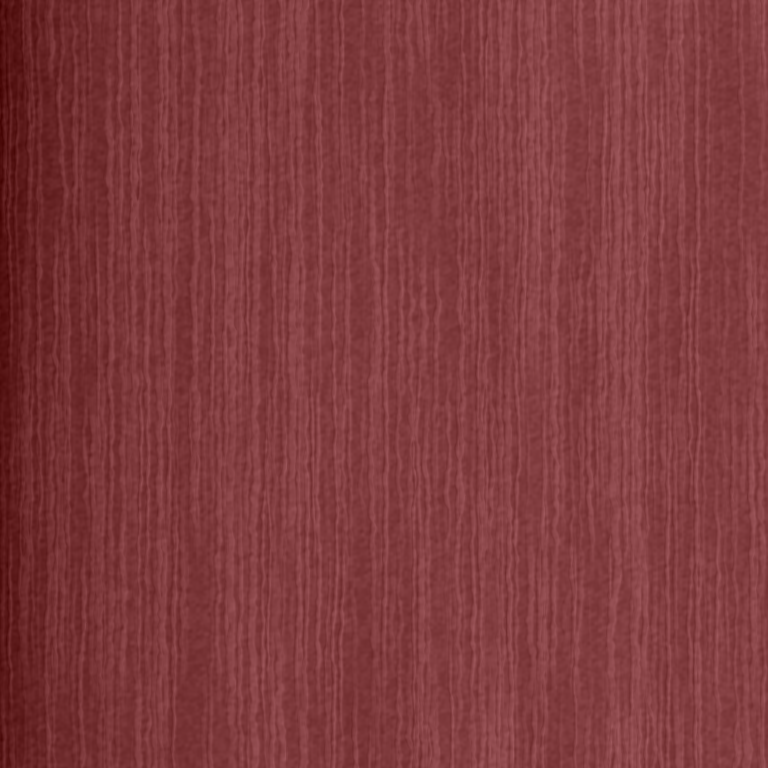
Write a WebGL 2 fragment shader that draws this texture.

```glsl
#version 300 es
precision highp float;
// Dark red woven wall covering with ragged vertical threads and a shaded left edge.

uniform vec2 u_resolution;
out vec4 fragColor;

float hash(vec2 p) {
    vec3 q = fract(p.xyx * vec3(0.1031, 0.1030, 0.0973));
    q += dot(q, q.yzx + 33.33);
    return fract((q.x + q.y) * q.z);
}

float noise(vec2 p) {
    vec2 cell = floor(p);
    vec2 f = fract(p);
    f = f * f * (3.0 - 2.0 * f);
    return mix(mix(hash(cell), hash(cell + vec2(1, 0)), f.x),
               mix(hash(cell + vec2(0, 1)), hash(cell + vec2(1, 1)), f.x), f.y);
}

// Raised threads: columns of several pitches, broken and frayed along their length
float threads(vec2 p) {
    float height = 0.0;
    for (int i = 0; i < 3; i++) {
        float layer = float(i);
        float x = p.x * (64.0 + 21.0 * layer) + 0.5 * noise(vec2(p.x * 9.0, p.y * 7.0 + layer * 31.0));
        float column = floor(x);
        float seed = column * 13.0 + layer * 211.0;
        float wobble = 0.32 * (noise(vec2(seed, p.y * 48.0)) - 0.5)
                     + 0.25 * (noise(vec2(seed + 5.0, p.y * 11.0)) - 0.5);
        float fray = 0.2 * (noise(p * vec2(150.0, 125.0) + layer * 40.0) - 0.5);
        float width = 0.13 + 0.16 * hash(vec2(seed, 3.0)) + fray;
        float ridge = 1.0 - smoothstep(width - 0.14, width + 0.16, abs(fract(x) - 0.5 + wobble));
        float presence = 0.65 * noise(vec2(seed + 2.0, p.y * 5.0)) + 0.35 * hash(vec2(seed, 8.0));
        height = max(height, ridge * smoothstep(0.38, 0.78, presence));
    }
    return height;
}

// Short slanted stitches between the threads
float stitches(vec2 p) {
    float slanted = noise(vec2(p.x * 150.0 + p.y * 50.0, p.y * 165.0 - p.x * 70.0));
    return 0.65 * slanted + 0.35 * noise(p * vec2(210.0, 240.0) + 17.0);
}

float relief(vec2 p) {
    return threads(p) + 0.45 * stitches(p);
}

void main() {
    vec2 p = gl_FragCoord.xy / u_resolution;

    // Surface height, lit from the upper left
    float height = threads(p);
    float slope = relief(p + vec2(0.0016, -0.0010)) - relief(p - vec2(0.0016, -0.0010));
    float bands = noise(vec2(p.x * 17.0, p.y * 2.0)) - 0.5;

    float tone = 0.56 + 0.26 * height - 0.15 * slope
               + 0.30 * (stitches(p) - 0.5) + 0.10 * bands;

    // Shade falling off from the left edge, deepest at the top
    tone -= mix(0.8, 1.2, p.y) * (0.52 * exp(-p.x * 15.0) + 0.20 * exp(-p.x * 4.5));
    tone += 0.04 * smoothstep(0.3, 0.9, p.x);

    vec3 color = mix(vec3(0.35, 0.09, 0.09), vec3(0.60, 0.325, 0.34), clamp(tone, -0.35, 1.15));
    fragColor = vec4(clamp(color, 0.0, 1.0), 1.0);
}
```
